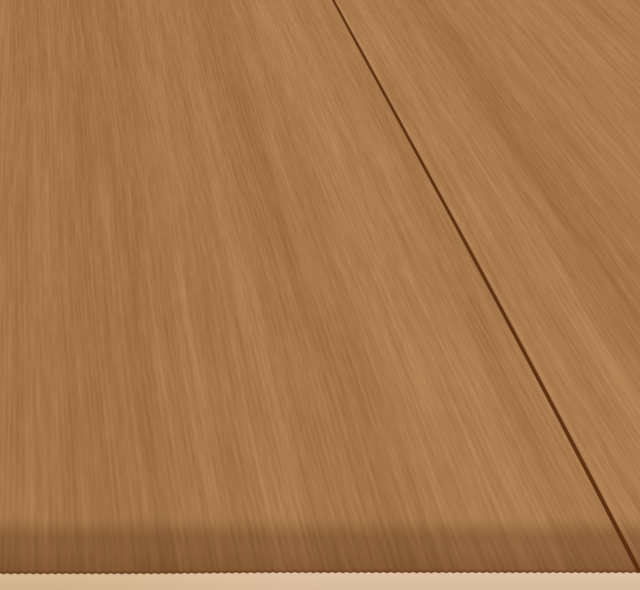
A Shadertoy shader for this texture:

```glsl
// Wooden tabletop in perspective: fine grain fans out from a vanishing point,
// crossed by one dark plank seam and ending in a shaded front lip over a pale strip.
// Grain is stretched cellular noise over layered sines, in fan coordinates.

vec2 hash22(vec2 p) {
    vec3 q = fract(p.xyx * vec3(0.1031, 0.1030, 0.0973));
    q += dot(q, q.yzx + 33.33);
    return fract((q.xx + q.yz) * q.zy);
}

// Distance to the nearest jittered cell point, roughly centred on zero
float cellNoise(vec2 p) {
    vec2 cell = floor(p), f = p - cell;
    float nearest = 2.0;
    for (int j = -1; j <= 1; j++) {
        for (int i = -1; i <= 1; i++) {
            vec2 o = vec2(i, j);
            vec2 d = o + hash22(cell + o + 71.0) - f;
            nearest = min(nearest, dot(d, d));
        }
    }
    return sqrt(nearest) - 0.45;
}

// Soft streak centred on one fan line
float streak(float fan, float centre, float width) {
    float d = (fan - centre) / width;
    return exp(-d * d);
}

// Broad tonal bands running along the boards
float broadTone(float fan, float depth) {
    float t = 0.022 * streak(fan, 0.43, 0.05) + 0.018 * streak(fan, 0.60, 0.05);
    t += 0.020 * streak(fan, 0.247, 0.006) + 0.014 * streak(fan, 0.87, 0.10);
    t -= 0.022 * streak(fan, 0.32, 0.03) + 0.024 * streak(fan, 0.69, 0.035);
    t -= 0.016 * streak(fan, 0.11, 0.05);
    t += 0.006 * sin(fan * 83.0 + 2.0 * sin(depth * 5.0));
    t += 0.005 * sin(fan * 147.0 + 1.7 * sin(depth * 7.0 + fan * 9.0));
    return t;
}

// Fine fibres and pores, long in depth and narrow across
float fineGrain(float fan, float depth) {
    float bent = fan + 0.002 * sin(depth * 19.0 + fan * 14.0);
    float g = 0.048 * cellNoise(vec2(bent * 170.0, depth * 16.0));
    g += 0.034 * cellNoise(vec2(bent * 75.0 + 9.0, depth * 5.0));
    g += 0.030 * cellNoise(vec2(bent * 260.0, depth * 75.0));
    return g + 0.007 * sin(bent * 1150.0 + 3.0 * sin(fan * 61.0 + depth * 4.0));
}

void mainImage(out vec4 fragColor, in vec2 fragCoord) {
    vec2 p = fragCoord / iResolution.y;
    float pixel = 1.0 / iResolution.y;

    // Fan coordinates around the vanishing point
    float drop = 1.977 - p.y;
    float fan = (p.x - 0.042) / drop;
    float depth = 1.0 / drop;

    // Wood body
    float tone = broadTone(fan, depth) + fineGrain(fan, depth);
    tone += 0.010 * smoothstep(0.0, 0.5, p.x) - 0.006;
    vec3 color = vec3(0.655, 0.470, 0.295) + tone * vec3(1.0, 0.98, 0.88);

    // Seam between the two boards, with a faint lit edge on its right
    float seam = (fan - 0.535 - 0.003 * sin(3.14 * p.y)) * drop;
    float halfWidth = 0.0022 + 0.0020 * (1.0 - p.y);
    color += 0.035 * streak(seam, 2.4 * halfWidth, halfWidth);
    float groove = 1.0 - smoothstep(halfWidth - pixel, halfWidth + pixel, abs(seam));

    // Rounded front lip falling into shade
    float lip = 1.0 - smoothstep(0.085, 0.128, p.y);
    float underside = 1.0 - smoothstep(0.026, 0.075, p.y);
    color *= 1.0 - lip * vec3(0.16, 0.19, 0.22) - underside * vec3(0.05, 0.07, 0.09);
    color = mix(color, vec3(0.35, 0.17, 0.05), 0.93 * groove);

    // Pale strip below a finely toothed dark edge
    float teeth = abs(fract(p.x * 80.0) - 0.5) * 0.004;
    float edge = p.y - 0.0265 - teeth - 0.002 * smoothstep(0.2, 0.5, p.x);
    color = mix(color, vec3(0.38, 0.21, 0.10), 0.65 * streak(edge, 0.001, 0.003));
    vec3 strip = mix(vec3(0.83, 0.71, 0.56), vec3(0.86, 0.75, 0.63), smoothstep(0.0, 0.6, p.x));
    strip += 0.02 * smoothstep(0.0, 0.024, p.y) - 0.01;
    color = mix(strip, color, smoothstep(-pixel, pixel, edge));

    fragColor = vec4(color, 1.0);
}
```
